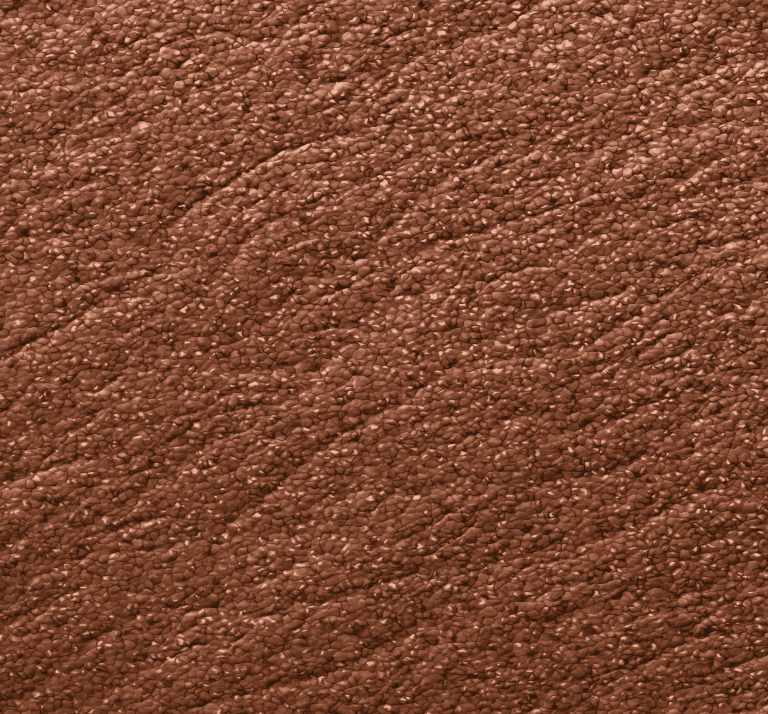
Write a WebGL 2 fragment shader that draws this texture.

```glsl
#version 300 es
precision highp float;
uniform vec2 u_resolution;
out vec4 fragColor;

// Values to tune; lengths are in canvas heights
const vec3 LEATHER[6] = vec3[6](
    vec3(0.33, 0.16, 0.08), vec3(0.42, 0.22, 0.13), vec3(0.50, 0.28, 0.19),
    vec3(0.60, 0.36, 0.27), vec3(0.70, 0.47, 0.37), vec3(0.83, 0.61, 0.51));
const vec2 LIGHT_DIR = vec2(-0.35, 0.937);
const float FOLD_ANGLE = 0.46;
const float CROSS_ANGLE = -0.45;
const float GRAIN_ANGLE = 0.10;
const vec2 GRAIN_FREQ = vec2(76.0, 112.0);
const float SLOPE_STEP = 0.0012;
const float FOLD_DEPTH = 0.014;
const float WRINKLE_DEPTH = 0.0075;
const float DOME_SHADE = 1.35;
const float CREVICE_SHADE = 1.25;
const float GLINT = 3.2;
const float LIGHT_FALLOFF = 0.9;
const float TONE_BIAS = 0.08;
const float TONE_STEP = 0.62;
const int SAMPLES = 2;
const float TAU = 6.2832;

vec2 hash2(vec2 cell) {
    uvec2 v = uvec2(ivec2(cell) + 4096) * 1664525u + 1013904223u;
    for (int i = 0; i < 2; i++) {
        v.x += v.y * 1664525u;
        v.y += v.x * 1664525u;
        v ^= v >> 16u;
    }
    return vec2(v & 65535u) / 65535.0;
}

float cornerGradient(vec2 cell, vec2 offset) {
    float angle = TAU * hash2(cell).x;
    return dot(vec2(cos(angle), sin(angle)), offset);
}

float gradientNoise(vec2 p) {
    vec2 i = floor(p), f = p - i, e = vec2(1.0, 0.0);
    vec2 s = f * f * f * (f * (f * 6.0 - 15.0) + 10.0);
    return mix(mix(cornerGradient(i, f), cornerGradient(i + e, f - e), s.x),
               mix(cornerGradient(i + e.yx, f - e.yx), cornerGradient(i + 1.0, f - 1.0), s.x), s.y);
}

vec2 noisePair(vec2 p) {
    return vec2(gradientNoise(p + 7.3), gradientNoise(p + 131.7));
}

vec2 alongAxis(vec2 p, float angle) {
    vec2 axis = vec2(cos(angle), sin(angle));
    return vec2(dot(p, axis), dot(p, vec2(-axis.y, axis.x)));
}

// Sharp valley along the zero line of the noise
float groove(vec2 p, float sharpness) {
    float n = gradientNoise(p);
    return -exp(-sharpness * sqrt(n * n + 0.0008));
}

// Height of folds, broken wrinkles and fine roughness
float relief(vec2 p) {
    vec2 bend = noisePair(p * 4.5);
    vec2 ragged = 0.005 * noisePair(p * 62.0);
    vec2 q = alongAxis(p + 0.035 * bend + ragged, FOLD_ANGLE);
    vec2 c = alongAxis(p + 0.030 * bend.yx + ragged, CROSS_ANGLE);
    float patches = smoothstep(-0.2, 0.35, gradientNoise(q * vec2(5.0, 9.0) + 53.1));
    float h = 0.022 * gradientNoise(q * vec2(2.2, 7.0) + 11.9);
    h += FOLD_DEPTH * mix(1.1, 0.25, patches) * groove(q * vec2(2.6, 11.0) + 3.7, 11.0);
    h += WRINKLE_DEPTH * mix(0.3, 1.2, patches) * groove(q * vec2(9.0, 27.0) + 19.3, 8.0);
    h += 0.7 * WRINKLE_DEPTH * patches * groove(c * vec2(6.0, 20.0) + 41.3, 9.0);
    h += 0.0045 * gradientNoise(q * vec2(34.0, 60.0) + 67.1);
    return h + 0.0022 * gradientNoise(p * vec2(100.0, 140.0) + 29.3);
}

// Pebbled grain: lit domes, uneven crevices and small glints
float grainTone(vec2 p) {
    vec2 g = alongAxis(p, GRAIN_ANGLE) * GRAIN_FREQ;
    g += 0.7 * noisePair(g * 0.45) + 0.35 * noisePair(g * 1.7);
    vec2 centre = vec2(9.0), id = floor(g);
    float second = 9.0;
    for (int i = 0; i < 9; i++) {
        vec2 cell = floor(g) + vec2(i % 3, i / 3) - 1.0;
        vec2 offset = g - cell - hash2(cell);
        float d = length(offset), nearest = length(centre);
        second = min(second, max(d, nearest));
        if (d < nearest) { centre = offset; id = cell; }
    }
    vec2 rnd = hash2(id + 517.0);
    float crevice = 1.0 - smoothstep(0.0, 0.36, second - length(centre));
    crevice *= clamp(0.75 + 1.8 * gradientNoise(g * 0.6 + 83.0), 0.1, 1.5);
    float glint = smoothstep(0.36, 0.04, length(centre - 0.22 * LIGHT_DIR)) * pow(rnd.x, 3.0);
    return DOME_SHADE * dot(centre, LIGHT_DIR) - CREVICE_SHADE * crevice
         + GLINT * glint + 0.5 * (rnd.y - 0.5);
}

float leatherTone(vec2 p) {
    vec2 ahead = SLOPE_STEP * LIGHT_DIR;
    float facing = (relief(p - ahead) - relief(p + ahead)) / (2.0 * SLOPE_STEP);
    float gloss = clamp(0.8 + 0.3 * p.y + 0.15 * p.x, 0.8, 1.25);
    float ambient = LIGHT_FALLOFF * (p.y - 0.5) + 0.2 * gradientNoise(p * 2.5 + 77.7);
    return TONE_BIAS + ambient + gloss * (facing + grainTone(p));
}

vec3 leatherColour(float tone) {
    float t = (tone + 1.3) / TONE_STEP;
    vec3 colour = LEATHER[0] * (1.0 + 0.28 * clamp(t, -1.5, 0.0));
    for (int i = 1; i < 6; i++) colour = mix(colour, LEATHER[i], clamp(t - float(i - 1), 0.0, 1.0));
    return colour + 0.07 * clamp(t - 5.0, 0.0, 1.5);
}

void main() {
    vec3 sum = vec3(0.0);
    for (int i = 0; i < SAMPLES * SAMPLES; i++) {
        vec2 sub = (vec2(i % SAMPLES, i / SAMPLES) + 0.5) / float(SAMPLES) - 0.5;
        sum += leatherColour(leatherTone((gl_FragCoord.xy + sub) / u_resolution.y));
    }
    fragColor = vec4(sum / float(SAMPLES * SAMPLES), 1.0);
}
```
